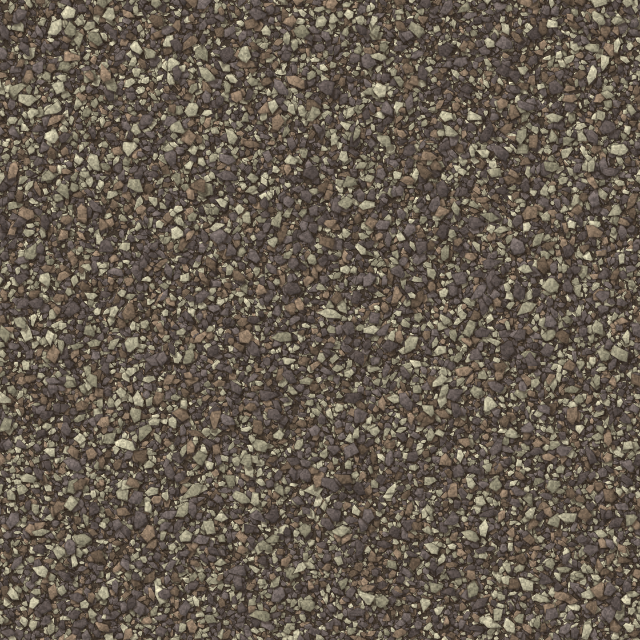
Give the GLSL for this texture, as a WebGL 2 fragment shader.

```glsl
#version 300 es
precision highp float;

uniform vec2 u_resolution;
out vec4 fragColor;

// Integer hash giving three values in 0..1
vec3 hash3(ivec3 cell) {
    uvec3 v = uvec3(cell) * 1664525u + 1013904223u;
    v.x += v.y * v.z; v.y += v.z * v.x; v.z += v.x * v.y;
    v ^= v >> 16u;
    v.x += v.y * v.z; v.y += v.z * v.x; v.z += v.x * v.y;
    return vec3(v >> 8u) / 16777216.0;
}

float valueNoise(vec2 p, int seed) {
    ivec2 c = ivec2(floor(p));
    vec2 f = fract(p);
    f = f * f * (3.0 - 2.0 * f);
    float a = hash3(ivec3(c, seed)).x;
    float b = hash3(ivec3(c + ivec2(1, 0), seed)).x;
    float d = hash3(ivec3(c + ivec2(0, 1), seed)).x;
    float e = hash3(ivec3(c + ivec2(1, 1), seed)).x;
    return mix(mix(a, b, f.x), mix(d, e, f.x), f.y);
}

// Irregular convex polygon, cut by five half planes, far corners trimmed
float chipDistance(vec2 p, float radius, float angle, float stretch, float seed) {
    float c = cos(angle), s = sin(angle);
    p = mat2(c, -s, s, c) * p * vec2(1.0 / stretch, stretch);
    float d = length(p) - radius * 1.25;
    for (int i = 0; i < 5; i++) {
        float k = float(i);
        float turn = (k + 0.75 * fract(seed * (7.3 + 3.1 * k))) * 1.2566;
        float reach = radius * (0.62 + 0.46 * fract(seed * (11.9 + 5.7 * k)));
        d = max(d, dot(p, vec2(cos(turn), sin(turn))) - reach);
    }
    return d;
}

// Slate, brown and pale olive stone
vec3 stoneColor(float kind, float tint) {
    vec3 slate = mix(vec3(0.30, 0.265, 0.25), vec3(0.43, 0.39, 0.375), tint);
    vec3 brown = mix(vec3(0.36, 0.305, 0.25), vec3(0.56, 0.48, 0.40), tint);
    vec3 olive = mix(vec3(0.49, 0.47, 0.39), vec3(0.73, 0.705, 0.60), tint);
    return kind < 0.41 ? slate : kind < 0.64 ? brown : olive;
}

void main() {
    vec2 uv = gl_FragCoord.xy / u_resolution.y;
    vec2 light = normalize(vec2(-0.6, 0.8));

    // Mineral speckle, shared by all stones
    float grain = 0.5 * valueNoise(uv * 240.0, 91) + 0.5 * valueNoise(uv * 480.0, 92);
    float clump = valueNoise(uv * vec2(6.0, 11.0), 93) - 0.5;

    // Dark earth in the gaps
    vec3 color = vec3(0.28, 0.24, 0.20) * (0.7 + 0.6 * grain);

    // Layers of chips, from fine below to coarse on top
    for (int layer = 0; layer < 5; layer++) {
        float level = float(layer);
        float scale = 118.0 - 18.0 * level;
        float pixel = scale / u_resolution.y;
        vec2 q = uv * scale + level * 17.37;
        ivec2 home = ivec2(floor(q));

        for (int y = -1; y <= 1; y++)
        for (int x = -1; x <= 1; x++) {
            ivec2 cell = home + ivec2(x, y);
            vec3 place = hash3(ivec3(cell, layer));
            if (place.z > 0.95 - 0.13 * level) continue;
            vec2 p = q - vec2(cell) - place.xy;
            if (dot(p, p) > 1.0) continue;

            vec3 shape = hash3(ivec3(cell, layer + 20));
            vec3 look = hash3(ivec3(cell, layer + 40));
            float radius = mix(0.3, 0.54, shape.x);
            float d = chipDistance(p, radius, shape.y * 6.2832,
                                   mix(1.0, 1.4, shape.z), look.z);

            // Contact shadow, longer on the side away from the light
            float shade = smoothstep(0.17, 0.0, d + 0.16 * dot(p, light));
            color = mix(color, vec3(0.16, 0.125, 0.095), 0.5 * shade);

            // Tilted face, worn rim and speckle
            vec3 stone = stoneColor(look.x + 0.08 * clump, look.y);
            float face = 1.03 + 0.14 * dot(p, light) / radius;
            float rim = mix(0.84, 1.03, smoothstep(0.0, 0.1, -d));
            stone *= face * rim * (0.74 + 0.52 * grain);
            color = mix(color, stone, smoothstep(0.6, -0.6, d / pixel));
        }
    }
    fragColor = vec4(clamp(color, 0.0, 1.0), 1.0);
}
```
